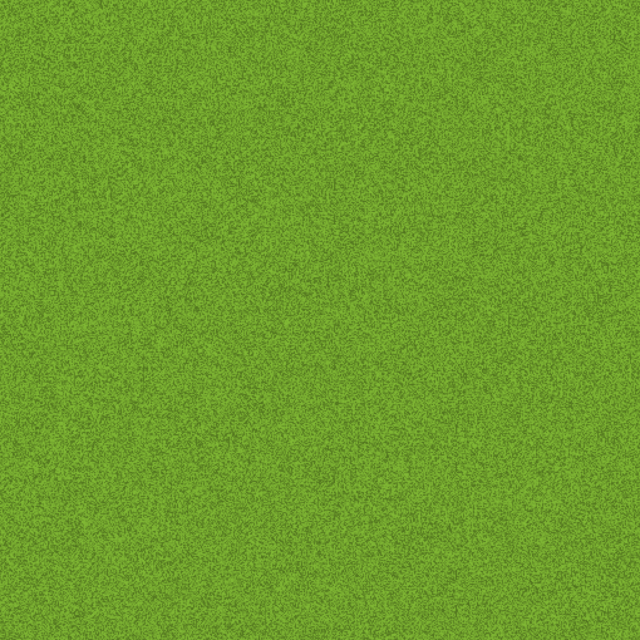
A three.js fragment shader for this texture:

```glsl
// Fine grass-green grain: smooth value noise on a dense lattice, averaged over
// four close taps so that the grains stay soft and low in contrast. Brightness
// runs from dark to light green, with a few more light grains than dark ones.

varying vec2 vUv;

const float GRAIN_CELLS = 510.0;              // grains across the canvas
const float GRAIN_OFFSET = 0.5;               // shifts the lattice, in grains
const float TAP_SPREAD = 0.23;                // softening radius, in grains
const float LIGHT_BIAS = 1.5;                 // above 1 favours light grains
const vec3 DARK_GREEN = vec3(0.309, 0.438, 0.117);
const vec3 LIGHT_GREEN = vec3(0.508, 0.730, 0.206);

// Sine-free hash of a lattice point, 0 to 1
float hash(vec2 p) {
  vec3 q = fract(vec3(p.xyx) * 0.1031);
  q += dot(q, q.yzx + 33.33);
  return fract((q.x + q.y) * q.z);
}

// Brightness of a single grain, skewed towards light
float grain(vec2 cell) {
  return 1.0 - pow(hash(cell), LIGHT_BIAS);
}

// Smoothly interpolated grains
float grainNoise(vec2 p) {
  vec2 cell = floor(p);
  vec2 f = fract(p);
  vec2 blend = f * f * (3.0 - 2.0 * f);
  float lower = mix(grain(cell), grain(cell + vec2(1.0, 0.0)), blend.x);
  float upper = mix(grain(cell + vec2(0.0, 1.0)), grain(cell + 1.0), blend.x);
  return mix(lower, upper, blend.y);
}

// Mean of four taps around a point
float softGrain(vec2 p) {
  float sum = 0.0;
  for (int i = 0; i < 4; i++) {
    float k = float(i);
    vec2 corner = vec2(mod(k, 2.0), floor(k / 2.0)) * 2.0 - 1.0;
    sum += grainNoise(p + corner * TAP_SPREAD);
  }
  return sum / 4.0;
}

void main() {
  float brightness = softGrain(vUv * GRAIN_CELLS + GRAIN_OFFSET);
  gl_FragColor = vec4(mix(DARK_GREEN, LIGHT_GREEN, brightness), 1.0);
}
```
